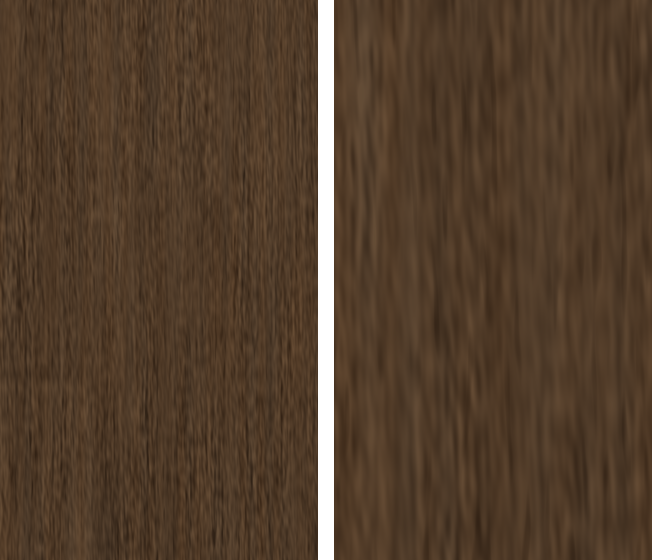
Left, the full canvas; right, a detail of the centre.
Reproduce this texture procedurally as a Shadertoy shader.

```glsl
#define BASE_COLOR vec3(0.304, 0.223, 0.151)
#define TONE_STEP vec3(0.052, 0.043, 0.033)
#define WARM_TINT vec3(0.016, 0.000, -0.012)
#define BAND_SCALE vec2(17.0, 0.8)
#define STREAK_SCALE vec2(75.0, 1.6)
#define FIBER_SCALE vec2(215.0, 9.0)
#define FLECK_SCALE vec2(235.0, 42.0)
#define PORE_SCALE vec2(170.0, 17.0)
#define WAVE_AMOUNT 0.006

// Random unit gradient for a lattice point
vec2 gradientAt(vec2 cell) {
    vec3 h = fract(cell.xyx * vec3(0.1031, 0.1030, 0.0973));
    h += dot(h, h.yzx + 33.33);
    float angle = 6.28318 * fract((h.x + h.y) * h.z);
    return vec2(cos(angle), sin(angle));
}

// Gradient noise, roughly -0.7 to 0.7
float gradientNoise(vec2 p) {
    vec2 cell = floor(p);
    vec2 f = p - cell;
    vec2 u = f * f * f * (f * (f * 6.0 - 15.0) + 10.0);
    vec2 e = vec2(1.0, 0.0);
    float a = dot(gradientAt(cell), f);
    float b = dot(gradientAt(cell + e.xy), f - e.xy);
    float c = dot(gradientAt(cell + e.yx), f - e.yx);
    float d = dot(gradientAt(cell + e.xx), f - e.xx);
    return mix(mix(a, b, u.x), mix(c, d, u.x), u.y);
}

void mainImage(out vec4 fragColor, in vec2 fragCoord) {
    vec2 p = fragCoord / iResolution.y;

    // Slow sideways drift of the grain
    p.x += WAVE_AMOUNT * gradientNoise(p * vec2(5.0, 2.2) + 7.3);
    vec2 slanted = p + vec2(0.05 * p.y, 0.0);

    // Long bands and streaks
    float band = gradientNoise(p * BAND_SCALE + 11.7);
    float streak = gradientNoise(p * STREAK_SCALE + 31.4);

    // Fine fibers and short, slightly tilted flecks
    float fiber = gradientNoise(p * FIBER_SCALE + 53.1);
    float fleck = gradientNoise(slanted * FLECK_SCALE + 87.6);
    float roughness = 1.0 + 0.9 * gradientNoise(p * vec2(28.0, 2.5) + 19.2);

    // Narrow dark pores, denser inside dark bands
    float poreNoise = gradientNoise(p * PORE_SCALE + 141.8);
    float pore = smoothstep(0.18, 0.45, poreNoise - 0.2 * band);

    float tone = 0.75 * band + 0.95 * streak;
    tone += roughness * (1.5 * fiber + 1.7 * fleck);
    tone += 0.12 - 0.85 * pore;
    tone = clamp(tone, -2.1, 1.7);

    // Reddish strands among the grayer wood
    float warmth = gradientNoise(p * vec2(62.0, 2.4) + 203.5);
    vec3 color = BASE_COLOR + TONE_STEP * tone + WARM_TINT * warmth;
    fragColor = vec4(color, 1.0);
}
```
